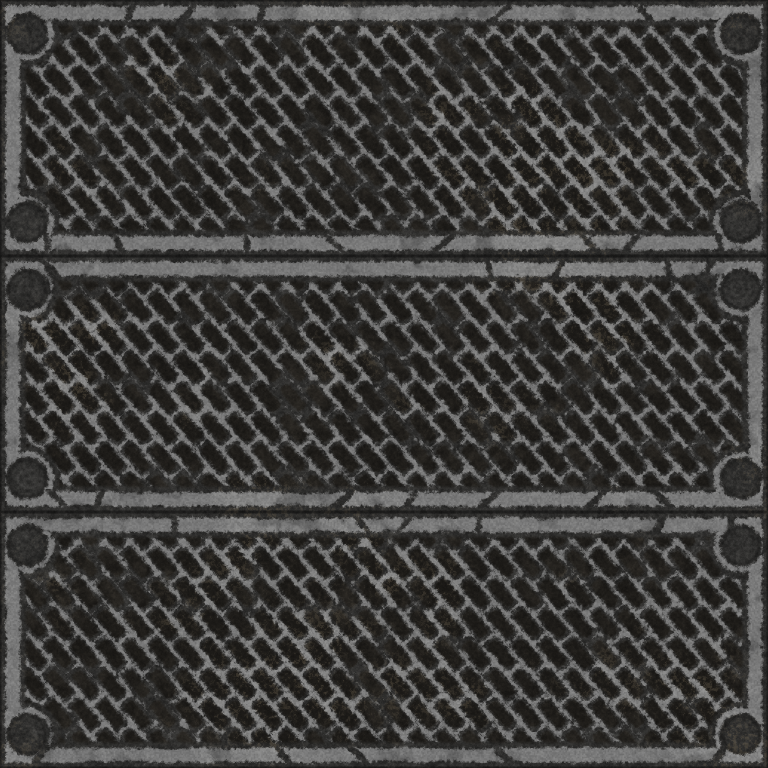
This texture is drawn by a Shadertoy shader. Its source:

```glsl
// Layout, in panel heights: the canvas is 3 x 3
const float PANELS = 3.0;
const vec2 HALF_PANEL = vec2(1.5, 0.5);
const float STRIP_OUTER = 0.022;
const float STRIP_INNER = 0.079;
const float MARGIN = 0.026;
const vec2 BOLT_INSET = vec2(0.106, 0.131);
const float BOLT_RADIUS = 0.083;
const float COLLAR_RADIUS = 0.105;
const vec2 SLOT_PITCH = vec2(0.1016, 0.118);
const vec2 SLOT_ORIGIN = vec2(0.027, 0.446);
const vec2 SLOT_HALF = vec2(0.067, 0.0305);
const float SLOT_ROUND = 0.024;
const float BRIDGE_WEAR = 0.006;
const float CRACK_SPACING = 0.3;
const float CRACK_CHANCE = 0.6;
const float CRACK_WIDTH = 0.012;
const float RAGGEDNESS = 0.022;

// Colours
const vec3 PIT = vec3(0.118, 0.110, 0.098);
const vec3 SOOT = vec3(0.188, 0.186, 0.181);
const vec3 STEEL = vec3(0.465, 0.465, 0.465);
const vec3 BARE_STEEL = vec3(0.58, 0.58, 0.575);
const vec3 RUST = vec3(0.30, 0.27, 0.22);

float hash(vec2 p) {
    vec3 h = fract(p.xyx * 0.1031);
    h += dot(h, h.yzx + 33.33);
    return fract((h.x + h.y) * h.z);
}

float noise(vec2 p) {
    vec2 i = floor(p), f = fract(p);
    f = f * f * (3.0 - 2.0 * f);
    return mix(mix(hash(i), hash(i + vec2(1, 0)), f.x),
               mix(hash(i + vec2(0, 1)), hash(i + vec2(1, 1)), f.x), f.y);
}

float fbm(vec2 p) {
    float sum = 0.0, amp = 0.5;
    for (int i = 0; i < 4; i++) {
        sum += amp * noise(p);
        p = p * 2.03 + 17.3;
        amp *= 0.6;
    }
    return sum / 1.088;
}

// Distances to the nearest slot (x) and to its endless diagonal channel (y)
vec2 slotDistance(vec2 p, float panel) {
    vec2 axis = normalize(vec2(SLOT_PITCH.x, -SLOT_PITCH.y));
    vec2 skew = vec2(p.x / SLOT_PITCH.x + p.y / SLOT_PITCH.y, -p.y / SLOT_PITCH.y);
    vec2 home = floor(skew + 0.5);
    float channel = abs(skew.x - home.x) * SLOT_PITCH.x * -axis.y - SLOT_HALF.y;
    float nearest = 1.0;
    for (int j = -1; j <= 1; j++)
    for (int i = -1; i <= 1; i++) {
        vec2 id = home + vec2(i, j);
        vec2 d = p - vec2(id.x + id.y, -id.y) * SLOT_PITCH;
        d = abs(vec2(dot(d, axis), dot(d, vec2(-axis.y, axis.x))));
        float swell = 0.003 * (hash(id + 50.0 + panel * 71.0) - 0.5);
        vec2 e = d - SLOT_HALF + SLOT_ROUND - swell;
        nearest = min(nearest, length(max(e, 0.0)) + min(max(e.x, e.y), 0.0) - SLOT_ROUND);
    }
    return vec2(nearest, channel);
}

// Distance to slanted breaks in the horizontal strips
float crackDistance(vec2 p, float panel, float side) {
    vec2 id = vec2(floor(p.x / CRACK_SPACING), panel * 2.0 + step(0.0, side));
    if (hash(id + 9.0) > CRACK_CHANCE || abs(side) < 0.41) return 1.0;
    float centre = (id.x + 0.2 + 0.6 * hash(id + 23.0)) * CRACK_SPACING;
    float tilt = 2.4 * (hash(id + 41.0) - 0.5);
    float across = abs(side) - 0.45;
    return abs(p.x - centre - tilt * across) / sqrt(1.0 + tilt * tilt) - CRACK_WIDTH;
}

void mainImage(out vec4 fragColor, in vec2 fragCoord) {
    vec2 p = fragCoord / iResolution.xy * PANELS;
    float panel = floor(p.y);
    vec2 q = vec2(p.x, fract(p.y)) - HALF_PANEL;
    vec2 edge = abs(q) - HALF_PANEL;

    // Wear fields
    float speckle = fbm(p * 85.0) - 0.5;
    float blotch = fbm(p * 16.0 + 3.0) - 0.5;
    float rough = speckle + 0.45 * blotch;
    float grime = smoothstep(0.53, 0.72, fbm(p * 8.0 + 31.0));
    float scuff = smoothstep(0.48, 0.75, fbm(p * 3.0 + 5.0));
    float grain = noise(p * 170.0);

    // Frame, bolts and grating
    float rim = max(edge.x, edge.y);
    float bolt = length(edge + BOLT_INSET);
    float frame = max(rim + STRIP_INNER, COLLAR_RADIUS - bolt);
    vec2 slot = slotDistance(vec2(p.x, fract(p.y)) - SLOT_ORIGIN, panel);
    float strip = min(min(frame, -rim - STRIP_OUTER), bolt - BOLT_RADIUS);
    strip = min(strip, crackDistance(p, panel, q.y));
    float bars = max(slot.y, slot.x - BRIDGE_WEAR);
    bars = min(-frame - MARGIN, bars) - grime * 0.011 + scuff * 0.002;
    float metal = max(strip - grime * 0.006, bars) + rough * RAGGEDNESS;

    // Dark layers
    vec3 color = SOOT * (1.0 + 0.8 * rough);
    float pit = smoothstep(0.0, -0.014, slot.x + rough * 0.012)
              * smoothstep(0.008, 0.03, -frame);
    color = mix(color, PIT * (1.0 + 0.6 * rough + 0.3 * grime), pit);
    color = mix(color, RUST, scuff * smoothstep(-0.02, 0.25, rough) * 0.55);

    // Bolt heads and the seam between panels
    float groove = smoothstep(0.012, 0.0, abs(bolt - BOLT_RADIUS + 0.012));
    float hub = smoothstep(0.012, 0.0, abs(bolt - 0.035));
    color *= 1.0 - 0.2 * groove + 0.1 * hub;
    color *= mix(0.6, 1.0, smoothstep(0.002, 0.01, -rim));

    // Worn steel on top, thinning into a soft sooty edge
    vec3 steel = mix(STEEL, BARE_STEEL, clamp(0.05 + 0.8 * rough + 0.4 * scuff, 0.0, 1.0));
    steel *= 1.0 - 0.2 * grime;
    color = mix(color, steel, smoothstep(-0.006, 0.007, metal));
    color *= 0.91 + 0.18 * grain;
    fragColor = vec4(color, 1.0);
}
```
